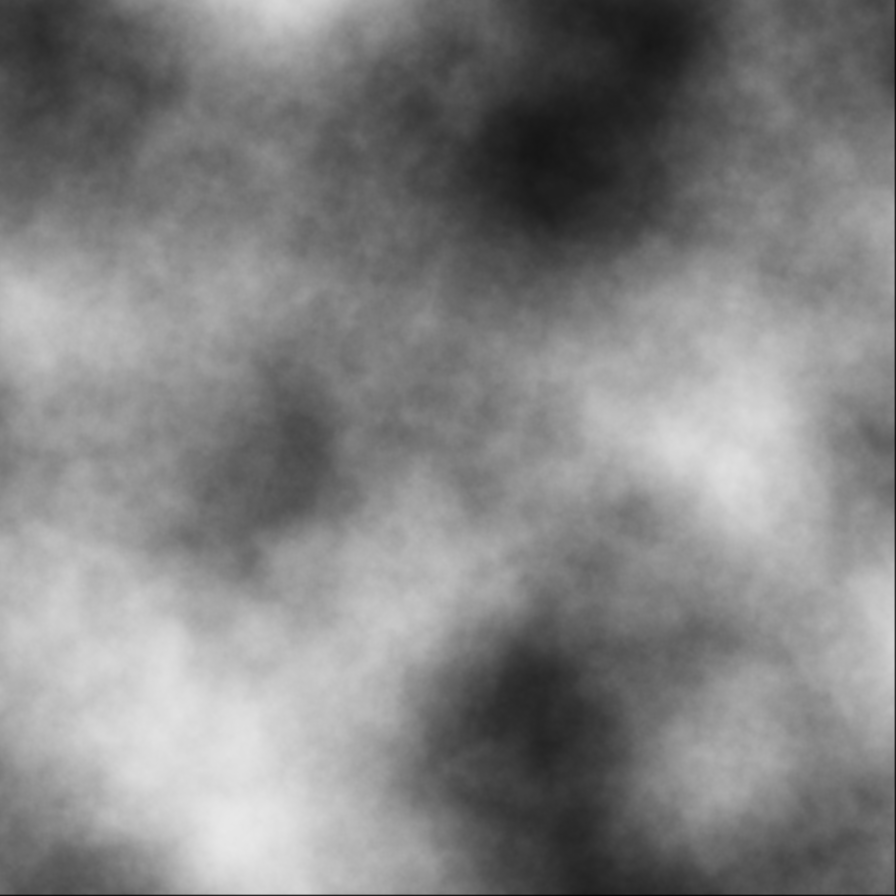
Write a Shadertoy shader that draws this texture.

```glsl
// Soft grey clouds: broad drifting masses of light and dark with fine misty mottling.

float hash(vec2 cell) {
    vec3 p = fract(vec3(cell.xyx) * 0.1031);
    p += dot(p, p.yzx + 33.33);
    return fract((p.x + p.y) * p.z);
}

float valueNoise(vec2 p) {
    vec2 cell = floor(p), f = fract(p);
    vec2 blend = f * f * (3.0 - 2.0 * f);
    float low = mix(hash(cell), hash(cell + vec2(1, 0)), blend.x);
    float high = mix(hash(cell + vec2(0, 1)), hash(cell + vec2(1, 1)), blend.x);
    return mix(low, high, blend.y);
}

// Broad masses: layered sines in every direction, weaker as they get shorter
float cloudMasses(vec2 uv) {
    float sum = 0.0;
    for (int y = 0; y <= 3; y++) {
        for (int x = -3; x <= 3; x++) {
            if (y == 0 && x <= 0) continue;
            vec2 wave = vec2(x, y);
            float phase = hash(wave + vec2(61.0, 28.0));
            sum += sin(6.28318 * (dot(wave, uv) + phase)) / (1.0 + dot(wave, wave));
        }
    }
    return sum;
}

// Fine mist: rotated octaves of value noise, centred on zero
float mist(vec2 uv) {
    const mat2 turn = mat2(0.8, 0.6, -0.6, 0.8);
    vec2 p = turn * uv * 9.0 + 40.0;
    float sum = 0.0, amplitude = 1.0;
    for (int octave = 0; octave < 6; octave++) {
        sum += amplitude * (valueNoise(p) - 0.5);
        p = turn * p * 2.03 + 19.7;
        amplitude *= 0.59;
    }
    return sum;
}

void mainImage(out vec4 fragColor, in vec2 fragCoord) {
    vec2 uv = fragCoord / iResolution.xy;

    // Gentle shoulder keeps the deepest and brightest clouds from clipping
    float density = 0.265 * cloudMasses(uv) + 0.2 * mist(uv);
    float grey = 0.505 + 0.5 * tanh(2.15 * density);

    // Hairline dark rim on the right and bottom
    float rimDistance = min(1.0 - uv.x, uv.y);
    grey *= mix(0.2, 1.0, smoothstep(0.0005, 0.0025, rimDistance));

    fragColor = vec4(vec3(clamp(grey, 0.0, 1.0)), 1.0);
}
```
